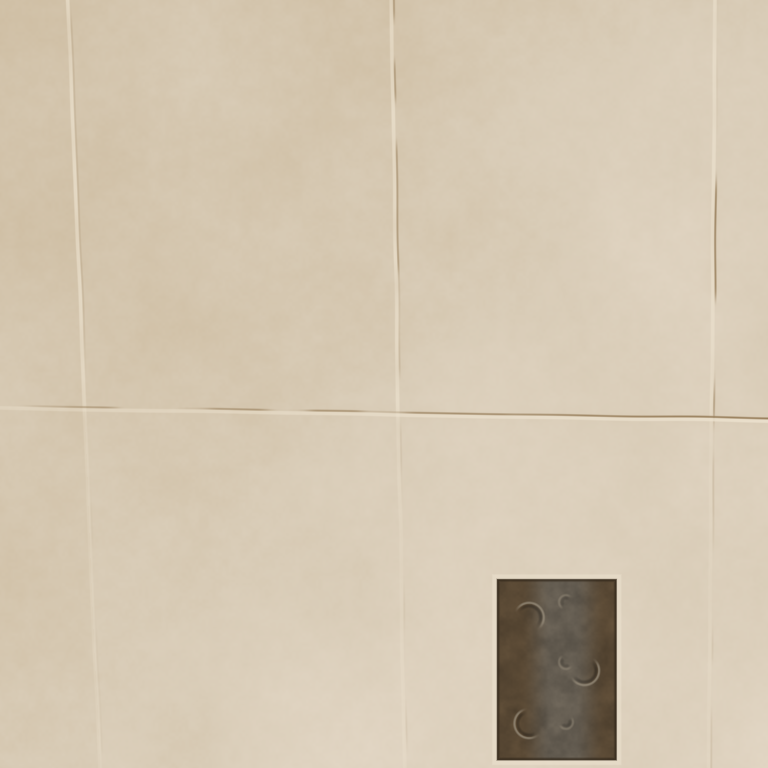
A WebGL 1 fragment shader for this texture:

```glsl
precision highp float;
// Large cream stone floor tiles with worn, slightly skewed joints and a bronze drain plate.
uniform vec2 u_resolution;

const vec3 STONE_SHADE = vec3(0.805, 0.738, 0.630);
const vec3 STONE_MID   = vec3(0.850, 0.800, 0.718);
const vec3 STONE_LIGHT = vec3(0.890, 0.843, 0.775);
const vec3 GROUT_LIGHT = vec3(0.930, 0.890, 0.815);
const vec3 GROUT_DARK  = vec3(0.590, 0.490, 0.350);
const vec3 BRONZE      = vec3(0.350, 0.285, 0.205);
const vec3 PEWTER      = vec3(0.395, 0.365, 0.320);
const vec3 PLATE_RIM   = vec3(0.190, 0.150, 0.100);
const vec3 PLATE_SHINE = vec3(0.590, 0.550, 0.480);

// Joint layout: x is the value at the bottom (left), y at the top (right).
const vec2 COLUMN_START = vec2(0.130, 0.088);
const vec2 COLUMN_PITCH = vec2(0.3965, 0.4215);
const vec2 ROW_START    = vec2(0.468, 0.452);
const float ROW_PITCH   = 0.62;
const float LIGHT_HALF  = 0.0024;
const float DARK_HALF   = 0.0012;
const float DARK_OFFSET = 0.0034;

const vec2 PLATE_CENTER = vec2(0.725, 0.128);
const vec2 PLATE_HALF   = vec2(0.078, 0.118);

float hash(vec2 p) {
  p = fract(p * vec2(0.1031, 0.1130));
  p += dot(p, p.yx + 33.33);
  return fract((p.x + p.y) * p.x * 97.3);
}

float noise(vec2 p) {
  vec2 i = floor(p), f = fract(p);
  f = f * f * (3.0 - 2.0 * f);
  return mix(mix(hash(i), hash(i + vec2(1, 0)), f.x),
             mix(hash(i + vec2(0, 1)), hash(i + vec2(1, 1)), f.x), f.y);
}

float fbm(vec2 p) {
  float sum = 0.0, amp = 0.5;
  for (int i = 0; i < 4; i++) {
    sum += amp * noise(p + 17.0);
    p = p * 2.03 + 5.7;
    amp *= 0.5;
  }
  return sum;
}

float line(float d, float halfWidth, float soft) {
  return 1.0 - smoothstep(halfWidth - soft, halfWidth + soft, abs(d));
}

// Stone: light falls off toward the upper left, with clouds and fine grain.
vec3 stoneColor(vec2 uv, vec2 tile) {
  float t = 0.14 + 0.34 * uv.x + 0.38 * (1.0 - uv.y);
  t += 0.65 * (fbm(uv * 4.5) - 0.47) + 0.10 * (hash(tile + 40.0) - 0.5);
  t += 0.10 * (noise(uv * 75.0) - 0.5) + 0.06 * (noise(uv * 230.0) - 0.5);
  t = clamp(t, 0.0, 1.0);
  return t < 0.5 ? mix(STONE_SHADE, STONE_MID, t * 2.0)
                 : mix(STONE_MID, STONE_LIGHT, t * 2.0 - 1.0);
}

// Joint: pale grout with a broken dark crack along its positive side.
vec3 addJoint(vec3 col, float d, float pale, float crack, float soft) {
  col = mix(col, STONE_SHADE, 0.22 * exp(-abs(d) * 160.0) * crack);
  col = mix(col, GROUT_LIGHT, pale * line(d, LIGHT_HALF, soft));
  return mix(col, GROUT_DARK, crack * line(d - DARK_OFFSET, DARK_HALF, soft));
}

// Raised curl: an open arc with a lit edge (positive) and a shadow (negative).
float curl(vec2 p, float radius, float turn) {
  float a = cos(atan(p.y, p.x) - turn);
  float open = smoothstep(-0.35, 0.5, a);
  float d = length(p) - radius;
  return open * (line(d, 0.0015, 0.0015) - 0.7 * line(d + 0.004, 0.002, 0.002));
}

vec3 plateColor(vec2 p) {
  float band = 1.0 - smoothstep(0.015, 0.055, abs(p.x - 0.008));
  vec3 col = mix(BRONZE, PEWTER, band);
  col *= 0.82 + 0.36 * fbm(p * 55.0 + 9.0);
  float relief = 0.0;
  for (int i = 0; i < 3; i++) {
    float k = float(i);
    float side = mod(k, 2.0) * 2.0 - 1.0;
    relief += curl(p - vec2(0.036 * side, 0.068 - 0.069 * k), 0.019, 0.9 - 1.8 * k);
    relief += 0.6 * curl(p - vec2(0.012, 0.088 - 0.078 * k), 0.009, 2.5 + 1.4 * k);
  }
  col = mix(col, PLATE_SHINE, 0.75 * clamp(relief, 0.0, 1.0));
  return col * (1.0 - 0.35 * clamp(-relief, 0.0, 1.0));
}

void main() {
  vec2 uv = gl_FragCoord.xy / u_resolution;
  float px = 1.0 / min(u_resolution.x, u_resolution.y);
  float soft = max(px, 0.001);

  // Tile grid, with joints wandering slightly
  vec2 pitch = vec2(mix(COLUMN_PITCH.x, COLUMN_PITCH.y, uv.y), ROW_PITCH);
  vec2 start = vec2(mix(COLUMN_START.x, COLUMN_START.y, uv.y),
                    mix(ROW_START.x, ROW_START.y, uv.x));
  vec2 wander = 0.002 * (vec2(noise(uv.yx * 13.0), noise(uv * 11.0)) - 0.5);
  vec2 cell = (uv + wander - start) / pitch;
  vec2 joint = floor(cell + 0.5);
  vec2 d = (cell - joint) * pitch;
  vec3 col = stoneColor(uv, floor(cell));

  // Wear: cracks fade toward the left and below the cross joint
  float upper = smoothstep(-0.03, 0.02, cell.y);
  float chipV = smoothstep(0.25, 0.65, noise(vec2(joint.x * 7.3 + 3.0, uv.y * 19.0)));
  float chipH = smoothstep(0.20, 0.60, noise(vec2(uv.x * 16.0, joint.y * 5.1 + 8.0)));
  float crackV = chipV * clamp(0.2 + 0.35 * joint.x, 0.0, 0.85) * mix(0.22, 1.0, upper);
  float crackH = mix(chipH, 1.0, smoothstep(0.3, 0.8, uv.x)) * mix(0.45, 0.95, uv.x);
  float paleV = mix(0.30, 0.70, upper) * (0.55 + 0.45 * noise(vec2(joint.x * 4.0, uv.y * 27.0)));
  col = addJoint(col, d.x, paleV, crackV, soft);
  col = addJoint(col, d.y, 0.35 + 0.45 * uv.x, crackH, soft);

  // Drain plate with a pale bed and a dark rim
  vec2 p = uv - PLATE_CENTER;
  vec2 q = abs(p) - PLATE_HALF;
  float edge = max(q.x, q.y);
  col = mix(col, GROUT_LIGHT, 0.5 * line(edge - 0.003, 0.003, soft));
  vec3 plate = mix(plateColor(p), PLATE_RIM, 0.75 * smoothstep(-0.005, -0.001, edge));
  col = mix(col, plate, 1.0 - smoothstep(-px, px, edge));

  gl_FragColor = vec4(col, 1.0);
}
```
